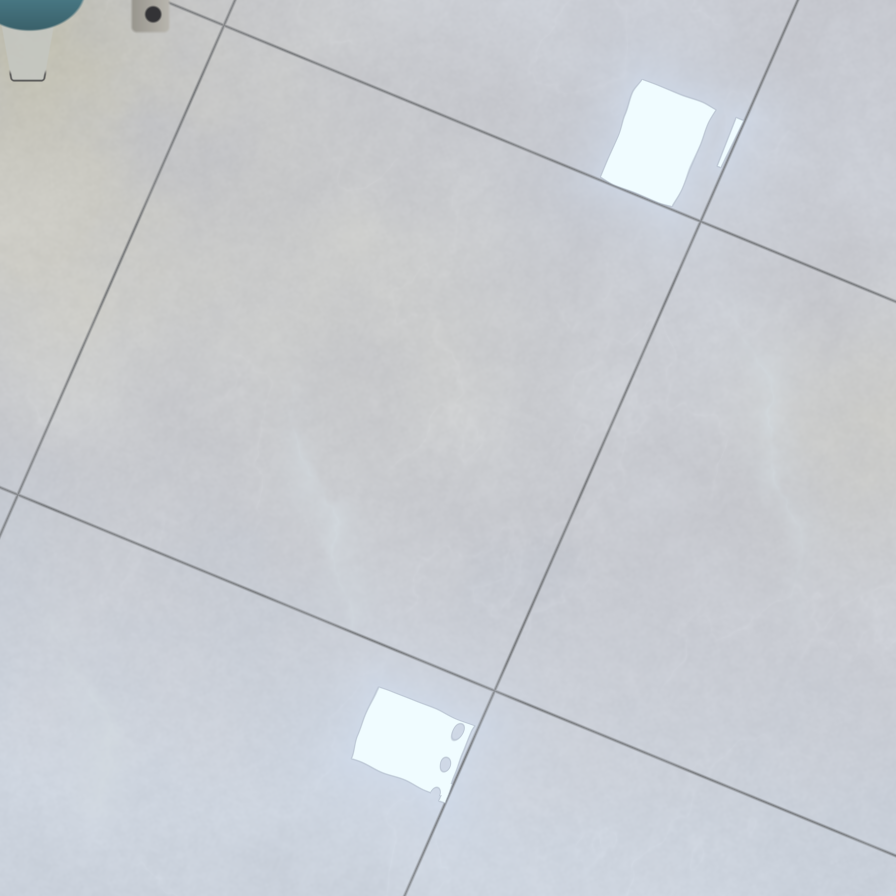
A WebGL 1 fragment shader for this texture:

```glsl
precision highp float;
uniform vec2 u_resolution;

const vec3 STONE = vec3(0.78, 0.787, 0.812);
const vec3 COOL = vec3(0.80, 0.828, 0.868);
const vec3 WARM = vec3(0.79, 0.787, 0.762);
const vec3 VEIN = vec3(0.83, 0.86, 0.88);
const vec3 GROUT = vec3(0.42, 0.43, 0.44);
const vec3 LIGHT = vec3(0.94, 0.99, 1.0);
const vec3 HALO = vec3(0.82, 0.87, 0.94);
const vec3 RIM = vec3(0.62, 0.66, 0.72);
const vec3 TEAL = vec3(0.30, 0.50, 0.55);
const vec3 METAL = vec3(0.66, 0.65, 0.62);
const vec3 DARK = vec3(0.20, 0.20, 0.21);
const float TILE = 0.574;

float hash(vec2 p) {
  vec3 q = fract(vec3(p.xyx) * 0.1031);
  q += dot(q, q.yzx + 33.33);
  return fract((q.x + q.y) * q.z);
}

float noise(vec2 p) {
  vec2 i = floor(p), f = fract(p);
  f = f * f * (3.0 - 2.0 * f);
  return mix(mix(hash(i), hash(i + vec2(1, 0)), f.x),
             mix(hash(i + vec2(0, 1)), hash(i + vec2(1, 1)), f.x), f.y);
}

float fbm(vec2 p) {
  float sum = 0.0, amp = 0.5;
  for (int i = 0; i < 5; i++) {
    sum += amp * noise(p);
    p = mat2(1.6, 1.2, -1.2, 1.6) * p + 7.3;
    amp *= 0.5;
  }
  return sum;
}

float box(vec2 p, vec2 halfSize) {
  vec2 d = abs(p) - halfSize;
  return length(max(d, 0.0)) + min(max(d.x, d.y), 0.0);
}

float fill(float d, float aa) {
  return 1.0 - smoothstep(-aa, aa, d);
}

float spot(vec2 p, vec2 center, float radius) {
  vec2 d = (p - center) / radius;
  return exp(-dot(d, d));
}

// Stone tint: warm and cool areas, mottling, faint threads and grain
vec3 stone(vec2 p, vec2 uv) {
  float cloud = fbm(uv * 4.0 + 20.0) - 0.48;
  float cool = smoothstep(0.55, 0.05, p.y + 0.2 * p.x + cloud * 0.6);
  vec3 col = mix(STONE, COOL, clamp(cool + 0.15 + 0.8 * cloud, 0.0, 1.0));
  float warm = spot(p, vec2(0.03, 0.88), 0.30) + 0.6 * spot(p, vec2(0.98, 0.52), 0.14)
             + 0.35 * spot(p, vec2(0.45, 0.62), 0.22);
  col = mix(col, WARM, clamp(warm * (1.0 + 2.0 * cloud), 0.0, 1.0));
  col -= vec3(0.04, 0.045, 0.085) * spot(p, vec2(0.0, 1.0), 0.14);
  float thread = exp(-abs(fbm(uv * vec2(6.0, 4.0) + 60.0) - 0.48) * 60.0);
  col += 0.014 * thread * smoothstep(0.4, 0.7, noise(uv * 5.0 + 30.0));
  float grain = noise(uv * 150.0) + noise(uv * 60.0 + 11.0) - 1.0;
  return col + 0.06 * cloud + 0.012 * grain;
}

// Pale diagonal vein, its place shifting between two cuts of slab
float vein(vec2 local, vec2 cell) {
  float cut = mod(cell.x + cell.y, 2.0);
  float wobble = 0.16 * (fbm(local * 6.0 + cell * 9.0) - 0.48);
  float across = dot(local, vec2(0.8, 0.6)) - mix(0.63, 0.55, cut) + wobble;
  float along = (dot(local, vec2(0.6, -0.8)) - mix(-0.35, 0.2, cut)) / 0.3;
  float patchy = fbm(local * 11.0 + cell * 5.0);
  float line = 0.6 * exp(-abs(across) * 160.0) * smoothstep(0.25, 0.6, patchy);
  float haze = 0.7 * exp(-across * across * 500.0) * smoothstep(0.3, 0.7, patchy);
  return (line + haze) * exp(-along * along);
}

// Reflected lights in tile units: two panes, a sliver, and bitten holes
float reflection(vec2 uv) {
  vec2 w = uv + 0.012 * (vec2(noise(uv * 22.0), noise(uv * 22.0 + 40.0)) - 0.5);
  float d = box(w - vec2(-0.139, 1.107), vec2(0.077, 0.104));
  vec2 s = uv - vec2(-0.010, 1.163);
  d = min(d, box(s, vec2(0.005 + 0.04 * s.y, 0.050)));
  d = min(d, box(w - vec2(-0.105, -0.157), vec2(0.100, 0.075)));
  d = min(d, box(w - vec2(-0.009, -0.222), vec2(0.006, 0.020)));
  for (int i = 0; i < 3; i++) {
    vec2 hole = w - vec2(-0.029, -0.102 - 0.066 * float(i));
    d = max(d, 0.014 - length(hole * vec2(1.25, 0.85)));
  }
  return d;
}

// Cup with a clear tip and a pierced metal tab, at the upper left
vec3 objects(vec3 col, vec2 p, float aa) {
  vec2 g = p - vec2(0.031, 0.943);
  float tip = box(g, vec2(0.021 + 0.18 * g.y, 0.030)) - 0.003;
  col = mix(col, vec3(0.77, 0.78, 0.76), 0.8 * fill(tip, aa));
  col = mix(col, DARK, 0.75 * fill(abs(tip) - 0.001, aa) * smoothstep(-0.020, -0.027, g.y));
  float cup = (length((p - vec2(0.033, 1.012)) / vec2(0.062, 0.046)) - 1.0) * 0.046;
  col = mix(col, TEAL * (0.75 + 5.0 * clamp(p.y - 0.965, 0.0, 0.05)), fill(cup, aa * 1.5));
  vec2 t = p - vec2(0.168, 0.988);
  col = mix(col, METAL + 3.0 * t.x, fill(box(t, vec2(0.015, 0.018)) - 0.006, aa * 2.0));
  return mix(col, DARK, fill(length(t - vec2(0.003, -0.004)) - 0.009, aa * 1.5));
}

void main() {
  vec2 p = gl_FragCoord.xy / u_resolution;
  float aa = 1.0 / min(u_resolution.x, u_resolution.y);
  vec2 uv = mat2(1.592, 0.665, -0.699, 1.617) * (p - vec2(0.552, 0.229));
  vec2 cell = floor(uv), local = fract(uv);

  vec3 col = mix(stone(p, uv), VEIN, 0.55 * vein(local, cell));

  // Halo, thin soft grout, then the lights above
  float light = reflection(uv) * TILE;
  col = mix(col, HALO, 0.6 * exp(-max(light, 0.0) * 26.0));
  vec2 edge = min(local, 1.0 - local) * TILE;
  float joint = fill(min(edge.x, edge.y) - 0.0012, max(aa, 0.0017));
  col = mix(col, GROUT, (0.75 + 0.2 * noise(uv * 14.0)) * joint);
  col = mix(col, RIM, 0.5 * fill(abs(light) - 0.0012, aa));
  col = mix(col, LIGHT, fill(light, aa));

  gl_FragColor = vec4(objects(col, p, aa), 1.0);
}
```
